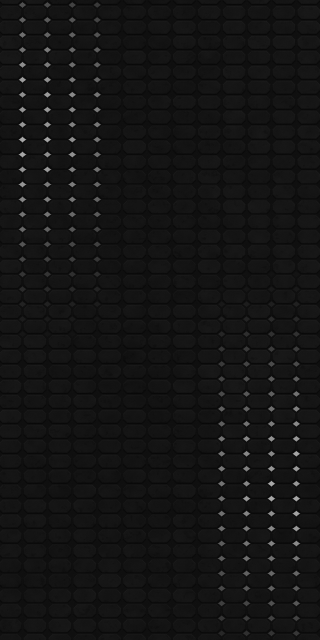
This pattern is drawn by a WebGL 1 fragment shader. Its source:

```glsl
precision highp float;
// Dark chamfered tiles in a straight grid, with two fading groups of bright diamond studs.

uniform vec2 u_resolution;

// Lengths are fractions of the canvas width.
const vec2 PITCH = vec2(0.0778, 0.04675);
const vec2 FIRST_JOINT = vec2(0.0703, 0.0677);
const vec2 TILE_HALF = vec2(0.0354, 0.0205);
const float CHAMFER = 0.012;
const vec2 STUD_HALF = vec2(0.0112, 0.0086);

float hash(vec2 p) {
  return fract(sin(dot(p, vec2(127.1, 311.7))) * 43758.5453);
}

float valueNoise(vec2 p) {
  vec2 cell = floor(p);
  vec2 f = fract(p);
  f = f * f * (3.0 - 2.0 * f);
  float low = mix(hash(cell), hash(cell + vec2(1.0, 0.0)), f.x);
  float high = mix(hash(cell + vec2(0.0, 1.0)), hash(cell + vec2(1.0, 1.0)), f.x);
  return mix(low, high, f.y);
}

float fbm(vec2 p) {
  float sum = 0.0;
  float amplitude = 0.5;
  for (int i = 0; i < 4; i++) {
    sum += amplitude * valueNoise(p);
    p = p * 2.1 + 17.3;
    amplitude *= 0.5;
  }
  return sum;
}

// Signed distance to a rectangle with cut corners.
float chamferedBox(vec2 p, vec2 halfSize, float cut) {
  vec2 edge = abs(p) - halfSize;
  return max(max(edge.x, edge.y), (edge.x + edge.y + cut) * 0.7071);
}

// Approximate signed distance to a diamond.
float diamond(vec2 p, vec2 halfSize) {
  vec2 q = abs(p) / halfSize;
  return (q.x + q.y - 1.0) / length(1.0 / halfSize);
}

float coverage(float dist, float blur) {
  return 1.0 - smoothstep(-blur, blur, dist);
}

// Stud brightness: one group at the upper left, one at the lower right.
float studGlow(vec2 joint, float column) {
  vec2 center = column < 6.0 ? vec2(0.07, 1.60) : vec2(0.93, 0.48);
  vec2 offset = (joint - center) / vec2(0.42, 0.43);
  float fromMiddle = abs(column - 5.5);
  float inGroup = step(2.0, fromMiddle) * step(fromMiddle, 6.0);
  return inGroup * max(exp(-dot(offset, offset)) - 0.07, 0.0);
}

float tileShade(vec2 p, vec2 local, vec2 id, float pixel) {
  float blur = 0.6 * pixel;
  float dist = chamferedBox(local, TILE_HALF, CHAMFER);
  float face = coverage(dist, blur);

  // Recessed joint with a soft shadow under each tile.
  float shadowDist = chamferedBox(local + vec2(0.0, 0.0035), TILE_HALF, CHAMFER);
  float joint = 0.059 - 0.028 * coverage(shadowDist, 0.003);

  // Mottled face with wear and a small change of tone per tile.
  float mottle = fbm(p * 32.0 + 9.0 * hash(id)) - 0.47;
  float scuff = smoothstep(0.55, 0.8, fbm(p * 75.0 + 31.0));
  float tone = 0.082 + 0.026 * mottle - 0.014 * scuff;
  tone += 0.008 * (hash(id + 4.7) - 0.5);
  tone += 0.012 * (valueNoise(p * 2.5 + 3.0) - 0.5);

  // Bevel: pale upper rim, dark lower rim.
  float rim = smoothstep(-0.004, -0.001, dist);
  tone += rim * mix(-0.012, 0.016, smoothstep(-0.6, 0.6, local.y / TILE_HALF.y));
  return mix(joint, tone, face);
}

void main() {
  float pixel = 1.0 / u_resolution.x;
  vec2 p = gl_FragCoord.xy * pixel;
  vec2 grid = (p - FIRST_JOINT) / PITCH;

  // Tiles sit between joints.
  vec2 tileId = floor(grid);
  vec2 tileLocal = (fract(grid) - 0.5) * PITCH;
  float shade = tileShade(p, tileLocal, tileId, pixel);

  // Studs sit on the crossings of the joints.
  vec2 studId = floor(grid + 0.5);
  vec2 studLocal = (grid - studId) * PITCH;
  float stud = coverage(diamond(studLocal, STUD_HALF), 0.6 * pixel);
  float glow = studGlow(FIRST_JOINT + studId * PITCH, studId.x);
  float polish = 0.9 + 0.2 * hash(studId + 2.3);
  shade += stud * 0.62 * glow * polish;

  // Fine grain.
  shade += 0.005 * (hash(floor(p * 400.0)) - 0.5);
  gl_FragColor = vec4(vec3(shade), 1.0);
}
```
